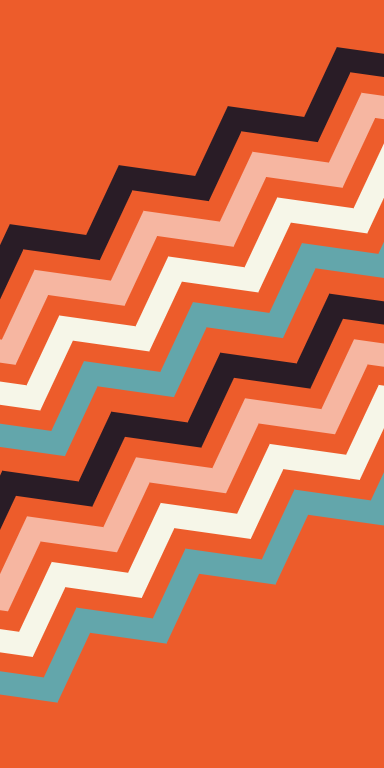
Reproduce this pattern procedurally as a Shadertoy shader.

```glsl
// Two groups of four zigzag stripes climb diagonally across a flat orange ground.
// The plane is rotated so every stripe is a triangle wave along one axis; nested
// loops stack the stripes, and slope-corrected distances smooth their edges.

const vec3 ORANGE = vec3(0.93, 0.36, 0.17);
const vec3 DARK   = vec3(0.16, 0.11, 0.15);
const vec3 PINK   = vec3(0.965, 0.715, 0.63);
const vec3 CREAM  = vec3(0.965, 0.965, 0.91);
const vec3 TEAL   = vec3(0.39, 0.65, 0.67);

// All lengths are fractions of the canvas width
const float TILT           = 0.4962;  // climb angle in radians
const float PERIOD         = 0.3228;  // length of one zigzag
const float PHASE          = 0.0674;  // position of a crest along the stripe
const float AMPLITUDE      = 0.1194;  // crest to trough
const float THICKNESS      = 0.0746;  // measured across the climb direction
const float FIRST_STRIPE   = 0.5255;
const float STRIPE_SPACING = 0.1352;
const float GROUP_SPACING  = 0.5552;

const int GROUPS  = 2;
const int STRIPES = 4;

vec2 rotate(vec2 p, float angle) {
    float c = cos(angle), s = sin(angle);
    return vec2(c * p.x - s * p.y, s * p.x + c * p.y);
}

// Triangle wave: 0 at whole periods, amplitude halfway between
float triangleWave(float x, float period, float amplitude) {
    return 2.0 * amplitude * abs(fract(x / period + 0.5) - 0.5);
}

// Signed distance to a band that starts at the given offset
float bandDistance(float y, float start, float thickness) {
    return abs(y - start - 0.5 * thickness) - 0.5 * thickness;
}

float coverage(float dist, float pixel) {
    return clamp(0.5 - dist / pixel, 0.0, 1.0);
}

void mainImage(out vec4 fragColor, in vec2 fragCoord) {
    // Upper-left origin with y pointing down, turned to follow the climb
    float pixel = 1.0 / iResolution.x;
    vec2 p = vec2(fragCoord.x, iResolution.y - fragCoord.y) * pixel;
    p = rotate(p, TILT);

    // Remove the wave, leaving straight bands
    float y = p.y - triangleWave(p.x - PHASE, PERIOD, AMPLITUDE);
    float slope = 2.0 * AMPLITUDE / PERIOD;
    float slopeScale = inversesqrt(1.0 + slope * slope);

    // Stack the coloured stripes
    vec3 palette[STRIPES] = vec3[STRIPES](DARK, PINK, CREAM, TEAL);
    vec3 color = ORANGE;
    for (int g = 0; g < GROUPS; g++) {
        for (int i = 0; i < STRIPES; i++) {
            float start = FIRST_STRIPE + float(g) * GROUP_SPACING + float(i) * STRIPE_SPACING;
            float dist = bandDistance(y, start, THICKNESS) * slopeScale;
            color = mix(color, palette[i], coverage(dist, pixel));
        }
    }
    fragColor = vec4(color, 1.0);
}
```
